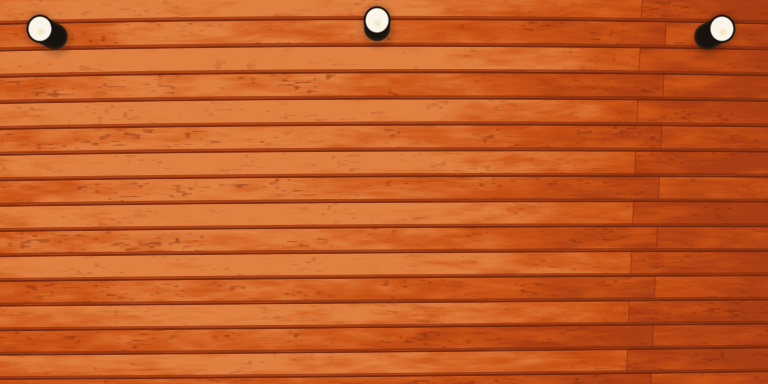
Write a Shadertoy shader that draws this texture.

```glsl
// Varnished plank wall with bowed grooves, staggered end joints and three spotlights.

// Layout: canvas height is 1, width is 2, y runs downward.
const float FIRST_GROOVE = 0.047;    // height of the first groove at mid width
const float PLANKS = 14.33;          // planks per canvas height near the top
const float NARROWING = 0.055;       // planks get thinner toward the bottom
const float TILT = -0.0104;
const vec2 BOW = vec2(0.013, -0.0156);
const float GROOVE_HALF = 0.082;     // in plank heights
const float GROOVE_SOFT = 0.008;
const float LINE_OFFSET = 0.045;     // dark line inside the groove
const float LINE_HALF = 0.028;
const float JOINT_X = 1.672;
const float JOINT_STAGGER = 0.065;
const float JOINT_DRIFT = -0.042;
const float JOINT_HALF = 0.001;

// Lighting and lamps
const vec2 GLOW_CENTER = vec2(0.60, 0.36);
const vec2 GLOW_FALLOFF = vec2(0.85, 0.97);
const vec2 LAMP_CENTER = vec2(0.982, 0.053);
const float LAMP_SPACING = 0.888;
const float BODY_RADIUS = 0.034;
const float RIM_RADIUS = 0.036;
const float FACE_RADIUS = 0.031;

const vec3 WOOD_LIGHT = vec3(0.88, 0.50, 0.25);
const vec3 WOOD_MID = vec3(0.79, 0.325, 0.085);
const vec3 WOOD_DEEP = vec3(0.66, 0.235, 0.07);
const vec3 GROOVE_BROWN = vec3(0.57, 0.205, 0.065);
const vec3 GROOVE_DARK = vec3(0.40, 0.13, 0.045);
const vec3 KNOT = vec3(0.45, 0.15, 0.05);
const vec3 LAMP_BLACK = vec3(0.085, 0.07, 0.055);
const vec3 LAMP_EDGE = vec3(0.19, 0.12, 0.08);
const vec3 LAMP_WHITE = vec3(0.98, 0.96, 0.91);
const vec3 LAMP_WARM = vec3(0.95, 0.82, 0.50);

float hash(vec2 p) {
    vec3 q = fract(vec3(p.xyx) * 0.1031);
    q += dot(q, q.yzx + 33.33);
    return fract((q.x + q.y) * q.z);
}

float noise(vec2 p) {
    vec2 i = floor(p), f = fract(p);
    f = f * f * (3.0 - 2.0 * f);
    return mix(mix(hash(i), hash(i + vec2(1, 0)), f.x),
               mix(hash(i + vec2(0, 1)), hash(i + vec2(1, 1)), f.x), f.y);
}

float fbm(vec2 p) {
    float sum = 0.0, amp = 0.5;
    for (int i = 0; i < 4; i++) {
        sum += amp * noise(p);
        p = p * 2.03 + 17.0;
        amp *= 0.5;
    }
    return sum;
}

float segmentDistance(vec2 p, vec2 a, vec2 b) {
    vec2 ab = b - a;
    return length(p - a - ab * clamp(dot(p - a, ab) / dot(ab, ab), 0.0, 1.0));
}

// Plank coordinate: whole part is the row, fraction runs down the plank.
float plankCoord(vec2 p) {
    float u = p.x - 1.0;
    float d = p.y - TILT * p.y * u - (BOW.x + BOW.y * p.y) * u * u - FIRST_GROOVE;
    return d * PLANKS * (1.0 + NARROWING * d);
}

vec3 wall(vec2 p, float px) {
    float k = plankCoord(p), row = floor(k), f = k - row;
    float odd = mod(row, 2.0);

    // Each row is split in two boards at a staggered joint.
    float joint = p.x - (JOINT_X + JOINT_STAGGER * (1.0 - odd) + JOINT_DRIFT * p.y);
    float side = smoothstep(-px, px, joint);
    float board = step(0.0, joint);
    float seed = hash(vec2(row + 31.0, board * 7.0 + 3.0));
    float parity = mix(odd - 0.5, 0.5 * (0.5 - odd), side);

    // Stretched grain, cloudy figure and short dark flecks on the redder boards
    vec2 g = vec2(p.x, f) + vec2(seed * 40.0, row * 5.0 + 100.0);
    float figure = fbm(g * vec2(10.0, 2.2)) - 0.47;
    float warp = noise(g * vec2(6.0, 2.0)) * 2.0;
    float grain = fbm(vec2(g.x * 16.0, g.y * 8.0 + warp)) - 0.47;
    float fleck = smoothstep(0.62, 0.95, noise(g * vec2(62.0, 12.0)))
                * smoothstep(0.35, 0.80, noise(g * vec2(12.0, 3.0) + 9.0));
    float fleckAmount = 0.30 - 0.22 * parity;

    vec2 away = (p - GLOW_CENTER) * GLOW_FALLOFF;
    float tone = 1.12 * exp(-dot(away, away)) - 0.13
               + 0.27 * parity + 0.10 * (seed - 0.5) + 0.60 * figure + 0.32 * grain;
    vec3 col = mix(WOOD_DEEP, WOOD_MID, smoothstep(0.0, 0.52, tone));
    col = mix(col, WOOD_LIGHT, smoothstep(0.40, 0.98, tone));
    col = mix(col, KNOT, fleckAmount * fleck);

    // Faint joint, then a brown groove with a thin dark line along its lower side
    float jointLine = 1.0 - smoothstep(JOINT_HALF - px * 0.5, JOINT_HALF + px, abs(joint));
    col = mix(col, GROOVE_DARK, 0.35 * jointLine);
    float aa = PLANKS * px, d = fract(k + 0.5) - 0.5;
    float soft = GROOVE_SOFT + 0.5 * aa;
    float groove = 1.0 - smoothstep(GROOVE_HALF - soft, GROOVE_HALF + soft, abs(d));
    float line = 1.0 - smoothstep(LINE_HALF - 0.5 * aa, LINE_HALF + 0.5 * aa, abs(d - LINE_OFFSET));
    col = mix(col, GROOVE_BROWN * (0.92 + 0.22 * clamp(tone, 0.0, 1.0)), 0.88 * groove);
    return mix(col, GROOVE_DARK, 0.70 * line);
}

vec3 addLamp(vec3 col, vec2 p, float i, float px) {
    vec2 face = LAMP_CENTER + vec2(LAMP_SPACING * i + 0.010 * i * i, 0.022 * i * i);
    vec2 back = face + vec2(-0.038 * i, 0.020);
    float body = segmentDistance(p, face, back) - BODY_RADIUS;
    float shadow = segmentDistance(p, face, back + vec2(0.004, 0.010)) - BODY_RADIUS;
    col *= 1.0 - 0.20 * (1.0 - smoothstep(-0.01, 0.022, shadow));
    vec3 shell = mix(LAMP_BLACK, LAMP_EDGE, smoothstep(-0.010, 0.0, body));
    col = mix(col, shell, 1.0 - smoothstep(-px, px, body));

    // Black rim, white disc, warm bulb
    float r = length((p - face) * vec2(1.04, 0.98));
    col = mix(col, LAMP_BLACK, 1.0 - smoothstep(RIM_RADIUS - px, RIM_RADIUS + px, r));
    float bulb = 1.0 - smoothstep(0.003, 0.013, length(p - face - vec2(0.002, 0.008)));
    vec3 disc = mix(LAMP_WHITE, LAMP_WARM, 0.4 * bulb);
    return mix(col, disc, 1.0 - smoothstep(FACE_RADIUS - px, FACE_RADIUS + px, r));
}

void mainImage(out vec4 fragColor, in vec2 fragCoord) {
    float px = 1.0 / iResolution.y;
    vec2 p = vec2(fragCoord.x, iResolution.y - fragCoord.y) * px;
    vec3 col = wall(p, px);
    for (int i = -1; i <= 1; i++) col = addLamp(col, p, float(i), px);
    fragColor = vec4(col, 1.0);
}
```
